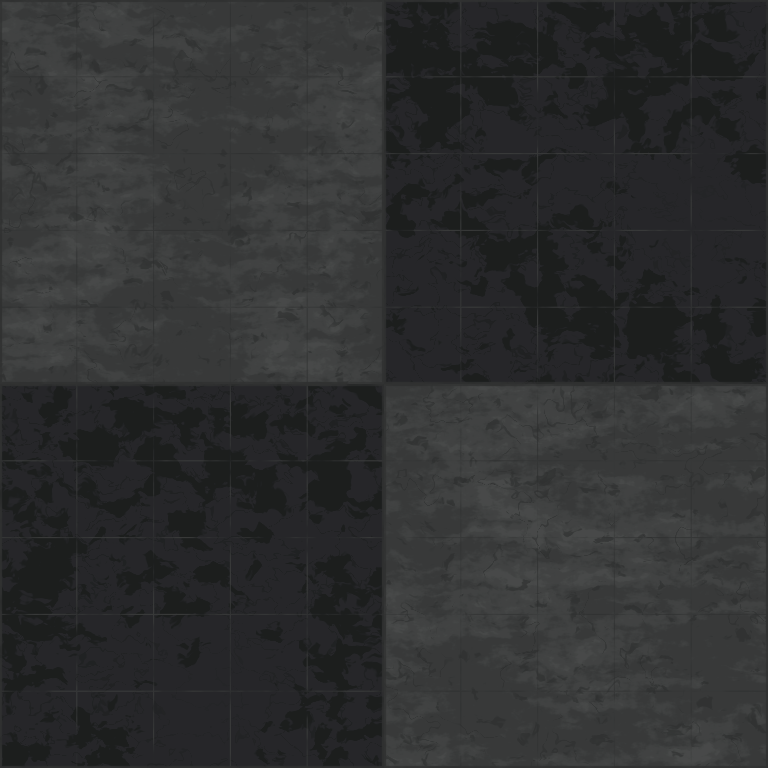
This texture is drawn by a WebGL 1 fragment shader. Its source:

```glsl
precision highp float;
// Two-by-two checker of worn charcoal slabs, each cut into five by five squares.
// Periodic gradient noise makes soot on the dark slabs, and streaks, pits and
// cracks on the pale ones; thin grooves and a soft seam lie on top.

uniform vec2 u_resolution;

const float SLABS = 2.0;               // slabs across and down
const float SQUARES = 10.0;            // grooved squares across and down
const float GROOVE_WIDTH = 0.0014;
const float SEAM_WIDTH = 0.0056;
const float SOOT_LEVEL = 0.055;        // higher leaves less soot

const vec3 DARK_BASE = vec3(0.148, 0.150, 0.160);
const vec3 DARK_SOOT = vec3(0.108, 0.116, 0.115);
const vec3 PALE_LOW = vec3(0.218, 0.223, 0.223);
const vec3 PALE_HIGH = vec3(0.254, 0.260, 0.259);
const vec3 PALE_SCUFF = vec3(0.292, 0.298, 0.296);
const vec3 PIT = vec3(0.172, 0.178, 0.177);
const vec3 GROOVE_ON_DARK = vec3(0.225, 0.230, 0.228);
const vec3 GROOVE_ON_PALE = vec3(0.175, 0.180, 0.180);
const vec3 SEAM = vec3(0.187, 0.191, 0.190);

vec2 gradient(vec2 cell, vec2 period, float seed) {
  vec2 p = mod(cell, period) + seed;
  float h = fract(sin(dot(p, vec2(12.99, 78.23))) * 43758.5);
  return vec2(cos(6.2832 * h), sin(6.2832 * h));
}

float gradientNoise(vec2 p, vec2 period, float seed) {
  vec2 i = floor(p);
  vec2 f = p - i;
  vec2 w = f * f * f * (f * (f * 6.0 - 15.0) + 10.0);
  vec2 e = vec2(1.0, 0.0);
  float a = dot(gradient(i, period, seed), f);
  float b = dot(gradient(i + e.xy, period, seed), f - e.xy);
  float c = dot(gradient(i + e.yx, period, seed), f - e.yx);
  float d = dot(gradient(i + e.xx, period, seed), f - e.xx);
  return mix(mix(a, b, w.x), mix(c, d, w.x), w.y);
}

// Four octaves; cells is the whole number of coarse cells per canvas.
float fbm(vec2 uv, vec2 cells, float seed) {
  float sum = 0.0;
  float gain = 0.5;
  for (int i = 0; i < 4; i++) {
    sum += gain * gradientNoise(uv * cells, cells, seed + float(i) * 7.3);
    cells *= 2.0;
    gain *= 0.6;
  }
  return sum;
}

float softSpot(vec2 uv, vec2 center, vec2 radius) {
  vec2 d = (uv - center) / radius;
  return exp(-dot(d, d));
}

// Thin band along the zero contour of a noise value.
float contour(float value, float width) {
  return 1.0 - smoothstep(0.3 * width, width, abs(value));
}

// Pixel coverage of evenly spaced lines, so hairlines stay even.
vec2 lineCoverage(vec2 uv, float count, float width, vec2 pixel) {
  vec2 d = abs(fract(uv * count + 0.5) - 0.5) / count;
  vec2 low = max(d - 0.5 * pixel, vec2(-0.5 * width));
  vec2 high = min(d + 0.5 * pixel, vec2(0.5 * width));
  return clamp((high - low) / pixel, 0.0, 1.0);
}

vec3 darkSlab(vec2 uv, vec2 warped, float broad) {
  float clean = softSpot(uv, vec2(0.91, 0.73), vec2(0.08, 0.11))
              + softSpot(uv, vec2(0.27, 0.10), vec2(0.09, 0.10));
  float mottle = fbm(warped, vec2(22.0, 30.0), 3.0);
  float soot = smoothstep(-0.035, 0.035, mottle + 0.7 * broad - 0.3 * clean - SOOT_LEVEL);
  float vein = contour(fbm(warped, vec2(16.0, 24.0), 11.0), 0.025);
  soot = max(soot, 0.55 * vein * (1.0 - 0.7 * clean));
  return mix(DARK_BASE, DARK_SOOT, soot);
}

vec3 paleSlab(vec2 uv, vec2 warped, float broad) {
  float worn = softSpot(uv, vec2(0.74, 0.32), vec2(0.12, 0.11));
  float band = softSpot(uv, vec2(0.40, 0.745), vec2(0.14, 0.016));
  float streak = fbm(warped, vec2(6.0, 34.0), 17.0);
  float grain = fbm(uv, vec2(48.0, 64.0), 23.0);
  float level = 0.7 * broad + 0.7 * streak + 0.45 * grain + 0.17 * worn + 0.16 * band;
  vec3 color = mix(PALE_LOW, PALE_HIGH, smoothstep(-0.10, 0.16, level));
  color = mix(color, PALE_SCUFF, 0.7 * smoothstep(0.20, 0.36, level));
  float pits = smoothstep(0.17, 0.30, fbm(warped, vec2(30.0, 44.0), 31.0));
  float crack = contour(fbm(warped, vec2(9.0, 11.0), 37.0), 0.014);
  crack *= smoothstep(-0.05, 0.15, fbm(uv, vec2(14.0), 41.0) + 0.12 * worn);
  return mix(color, PIT, clamp(0.6 * pits + 0.5 * crack, 0.0, 0.75));
}

void main() {
  vec2 uv = gl_FragCoord.xy / u_resolution;
  vec2 pixel = 1.0 / u_resolution;

  // Shared wear fields
  vec2 bend = vec2(fbm(uv, vec2(12.0), 47.0), fbm(uv, vec2(12.0), 53.0));
  vec2 warped = uv + 0.035 * bend;
  float broad = fbm(uv, vec2(5.0, 6.0), 59.0);

  // Slabs: dark at the lower left and upper right
  vec2 side = clamp((uv - 1.0 / SLABS) / pixel + 0.5, 0.0, 1.0);
  float pale = side.x + side.y - 2.0 * side.x * side.y;
  vec3 color = mix(darkSlab(uv, warped, broad), paleSlab(uv, warped, broad), pale);

  // Grooves, partly worn away, then the seam between slabs
  float fade = smoothstep(-0.35, 0.25, fbm(uv, vec2(18.0), 61.0));
  vec2 groove = lineCoverage(uv, SQUARES, GROOVE_WIDTH, pixel);
  float grooved = max(groove.x, groove.y) * fade * mix(1.0, 0.65, pale);
  color = mix(color, mix(GROOVE_ON_DARK, GROOVE_ON_PALE, pale), grooved);
  vec2 seam = lineCoverage(uv, SLABS, SEAM_WIDTH, pixel);
  color = mix(color, SEAM, max(seam.x, seam.y) * (0.55 + 0.4 * fade));

  gl_FragColor = vec4(color, 1.0);
}
```
